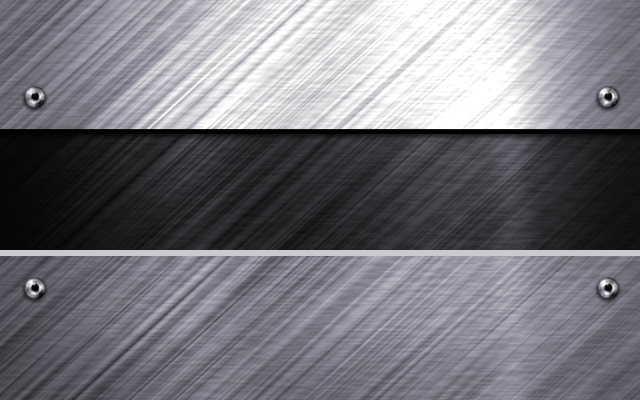
This texture is drawn by a Shadertoy shader. Its source:

```glsl
float hash(vec2 p) {
    p = fract(p * vec2(0.1031, 0.1137));
    p += dot(p, p.yx + 33.33);
    return fract((p.x + p.y) * p.x * 7.31);
}

float noise(vec2 p) {
    vec2 i = floor(p), f = fract(p);
    f = f * f * (3.0 - 2.0 * f);
    float low = mix(hash(i), hash(i + vec2(1, 0)), f.x);
    float high = mix(hash(i + vec2(0, 1)), hash(i + vec2(1, 1)), f.x);
    return mix(low, high, f.y);
}

float bell(float x, float center, float width) {
    float d = (x - center) / width;
    return exp(-d * d);
}

// 1 above the given height, 0 below
float above(float y, float edge, float px) {
    return smoothstep(edge - 0.5 * px, edge + 0.5 * px, y);
}

// Signed relief of diagonal grooves crossed by fine level brushing
float brushed(vec2 p) {
    vec2 along = normalize(vec2(1.0, 0.92));
    float s = dot(p, along);
    float t = dot(p, vec2(-along.y, along.x)) + 40.0;
    float fine = noise(vec2(t * 210.0, s * 2.5 + 60.0)) - 0.5;
    float groove = noise(vec2(t * 105.0, s * 1.4 + 20.0)) - 0.5;
    float broad = noise(vec2(t * 24.0, s * 0.8 + 9.0)) - 0.5;
    float level = noise(vec2(p.x * 28.0, p.y * 240.0) + 70.0) - 0.5;
    float fade = 1.0 - 0.45 * smoothstep(0.55, 1.3, p.x);
    float cut = smoothstep(0.28, 0.48, noise(vec2(t * 75.0, s * 0.9)) - 0.5);
    return fade * (0.48 * fine + 0.42 * groove + 0.16 * broad - 0.28 * cut) + 0.22 * level;
}

float topLight(vec2 p) {
    float h = (p.y - 0.677) / 0.323;
    float sheen = p.x - 0.16 * (h - 0.5);
    float v = 0.43 + 0.18 * smoothstep(0.0, 0.45, p.x);
    v += 0.25 * bell(sheen, 0.60, 0.20);
    v += 0.17 * bell(sheen, 0.93, 0.22);
    float glow = p.x < 1.23 ? bell(p.x, 1.23, 0.27) : bell(p.x, 1.23, 0.12);
    v += (0.40 - 0.10 * h) * glow;
    return v - 0.17 * smoothstep(1.35, 1.6, p.x);
}

float darkLight(vec2 p) {
    float v = 0.03 + 0.12 * smoothstep(0.0, 0.48, p.x);
    v += 0.04 * bell(p.x, 0.50, 0.09);
    v += 0.10 * bell(p.x, 1.16, 0.24) + 0.08 * bell(p.x, 1.28, 0.045);
    v -= 0.08 * smoothstep(1.30, 1.6, p.x);
    return v * (0.85 + 0.3 * smoothstep(0.375, 0.66, p.y));
}

float bottomLight(vec2 p) {
    float v = 0.33 + 0.15 * smoothstep(0.0, 0.45, p.x);
    v += 0.05 * bell(p.x, 0.50, 0.10);
    v += 0.12 * bell(p.x, 1.16, 0.27) + 0.07 * bell(p.x, 1.28, 0.05);
    v -= 0.06 * smoothstep(1.35, 1.6, p.x);
    return v * (0.84 + 0.2 * smoothstep(0.0, 0.25, p.y));
}

vec3 rivet(vec3 base, vec2 p, vec2 center, float px) {
    vec2 q = p - center;
    float r = length(q);
    // Soft contact shadow
    float shadow = 1.0 - smoothstep(0.020, 0.037, length(q + vec2(0.0, 0.004)));
    vec3 color = base * (1.0 - 0.65 * shadow);
    // Domed head with a darker rim
    float lit = dot(q, normalize(vec2(-0.5, 0.85))) / 0.027;
    float metal = 0.55 + 0.30 * lit + 0.22 * sin(3.0 * atan(q.y, q.x) + 1.0);
    metal += 0.25 * (noise(p * 190.0) - 0.5);
    metal *= 1.0 - 0.6 * smoothstep(0.020, 0.027, r);
    // Collar and hollow core
    metal += 0.35 * bell(r, 0.0135, 0.003) * (0.6 - lit);
    float core = length(q - vec2(0.001, 0.002));
    metal = mix(0.03, metal, smoothstep(0.0095 - px, 0.0095 + px, core));
    metal += 0.45 * bell(length(q - vec2(-0.001, 0.010)), 0.0, 0.003);
    float cover = 1.0 - smoothstep(0.027 - 0.5 * px, 0.027 + 0.5 * px, r);
    return mix(color, metal * vec3(0.99, 0.98, 1.02), cover);
}

void mainImage(out vec4 fragColor, in vec2 fragCoord) {
    float px = 1.0 / iResolution.y;
    vec2 p = fragCoord * px;
    p.x *= 1.6 * iResolution.y / iResolution.x;
    float relief = brushed(p);

    // Three brushed plates
    float topPlate = topLight(p) * (1.0 + 0.62 * relief);
    float darkPlate = darkLight(p) * (1.0 + 1.25 * relief);
    float bottomPlate = bottomLight(p) * (1.0 + 0.85 * relief);
    float v = mix(bottomPlate, 0.80, above(p.y, 0.360, px));
    v = mix(v, darkPlate, above(p.y, 0.375, px));

    // Black gap and its shadow on the dark plate
    v *= 1.0 - 0.55 * bell(p.y, 0.665, 0.010);
    v = mix(v, 0.005, above(p.y, 0.665, px));
    v = mix(v, topPlate, above(p.y, 0.677, px));
    vec3 color = v * mix(vec3(0.98, 0.97, 1.06), vec3(1.0), smoothstep(0.5, 0.95, v));

    // Corner rivets
    for (int i = 0; i < 4; i++) {
        vec2 side = vec2(i % 2, i / 2);
        vec2 center = mix(vec2(0.087, 0.279), vec2(1.520, 0.757), side);
        color = rivet(color, p, center, px);
    }
    fragColor = vec4(clamp(color, 0.0, 1.0), 1.0);
}
```
